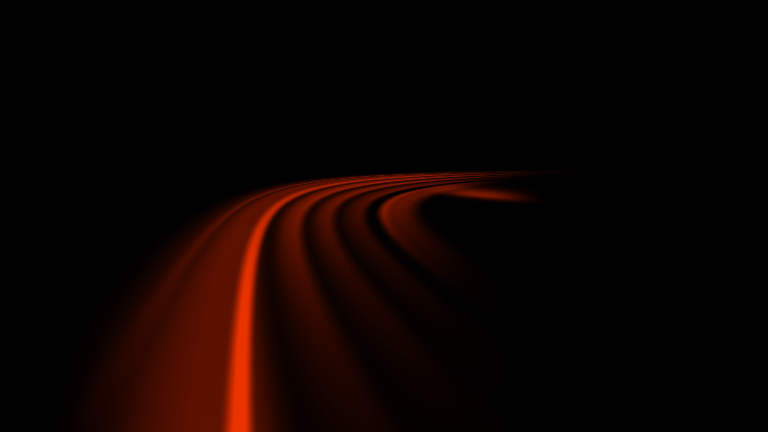
Write a WebGL 1 fragment shader that draws this background.

```glsl
precision highp float;
// Glowing red ribbons sweep over a dark plane and bend away to the horizon.
// Each ribbon is a band of a hyperbolic lane coordinate, x = a + k/h + u*h,
// where h is the drop below the horizon; soft bands of u are summed as light.

uniform vec2 u_resolution;

#define HORIZON 0.618
#define AXIS_X -0.380
#define BEND 0.0107
#define INNER_BEND 0.0062
#define OUTER_BEND 0.0024
#define GRAIN 0.10
#define EXPOSURE 1.0

// Lane coordinate: negative outside the main ribbon, positive inside the bend.
float laneAt(float x, float h) {
  float offset = x - AXIS_X - BEND / h;
  float bend = offset > 0.0 ? INNER_BEND : OUTER_BEND;
  return offset / (h + bend / h);
}

// Band that rises from a to b and falls from c to d.
float band(float u, float a, float b, float c, float d) {
  return smoothstep(a, b, u) * (1.0 - smoothstep(c, d, u));
}

float bell(float x, float width) {
  float t = x / width;
  return exp(-t * t);
}

// Broad outer sheet with one thin streak.
float outerSheet(float u, float h) {
  float rim = -1.35 + 1.13 * h;
  float sheet = 0.36 * band(u, rim, -0.08, 0.03, 0.30);
  float streak = 0.17 * bell(u + 0.57, 0.07) * exp(-4.0 * h);
  float groove = 1.0 - 0.35 * bell(u + 0.44, 0.06) * exp(-3.0 * h);
  return sheet * groove + streak;
}

// Brightest ribbon, widening in lane space toward the horizon.
float mainRibbon(float u, float h) {
  float rise = exp(-4.32 * h);
  float t = (u - 0.03 - 0.16 * rise) / (0.058 + 0.08 * rise);
  return (0.68 - 0.35 * rise) * band(t, -1.2, 0.0, 0.2, 1.15);
}

// Folds inside the bend: each swells slowly, then ends at a firmer edge.
float innerFolds(float u, float h) {
  float light = 0.0;
  for (int i = 0; i < 3; i++) {
    float n = float(i);
    float edge = 0.53 + 0.41 * n;
    float strength = (0.62 - 0.05 * n) * exp(-(3.6 + 1.8 * n) * h);
    light += strength * band(u, edge - 0.36, edge, edge + 0.01, edge + 0.17);
  }
  return light;
}

// Innermost fold: a sharp lit lip, then a sheet ending at the dark hollow.
float hollowRim(float u, float h) {
  float lip = smoothstep(1.56, 1.70, u) * exp(-max(u - 1.70, 0.0) * 7.0);
  float sheet = band(u, 1.60, 1.95, 2.02, 2.28);
  float lipFade = exp(-13.0 * max(h - 0.11, 0.0));
  return 0.42 * lip * lipFade + 0.62 * sheet * exp(-8.5 * h);
}

// Short wisp above the hollow, crisp below and soft above.
float wisp(float x, float h) {
  float drop = h - 0.061 - 0.09 * (x - 0.13);
  float width = drop > 0.0 ? 0.008 : 0.015;
  return 0.46 * bell(drop, width) * band(x, 0.08, 0.21, 0.23, 0.38);
}

void main() {
  vec2 p = (gl_FragCoord.xy - vec2(0.5 * u_resolution.x, 0.0)) / u_resolution.y;
  float drop = HORIZON - p.y;
  float h = max(drop, 0.004);
  float u = laneAt(p.x, h);

  // Ribbon light, with fine grain that follows the lanes near the bend.
  float light = outerSheet(u, h) + mainRibbon(u, h);
  light += innerFolds(u, h) + hollowRim(u, h);
  light += 0.025 * band(u, 0.0, 0.2, 0.5, 2.1) * exp(-2.0 * h);
  float grain = sin(23.0 * u) + 0.6 * sin(47.0 * u + 1.3);
  light *= 1.0 + GRAIN * grain * exp(-9.0 * h);

  // Fade along the far tail and at the horizon.
  float tailEnd = 0.53 - 0.116 * clamp(u, 0.0, 2.3);
  light *= 1.0 - smoothstep(0.0, tailEnd, p.x);
  light += wisp(p.x, h);
  light *= smoothstep(0.005, 0.026, drop) * EXPOSURE;

  light = min(light, 0.92);
  vec3 ember = vec3(1.0, 0.17 + 0.05 * light, 0.0);
  gl_FragColor = vec4(vec3(0.003, 0.0, 0.0) + ember * light, 1.0);
}
```
